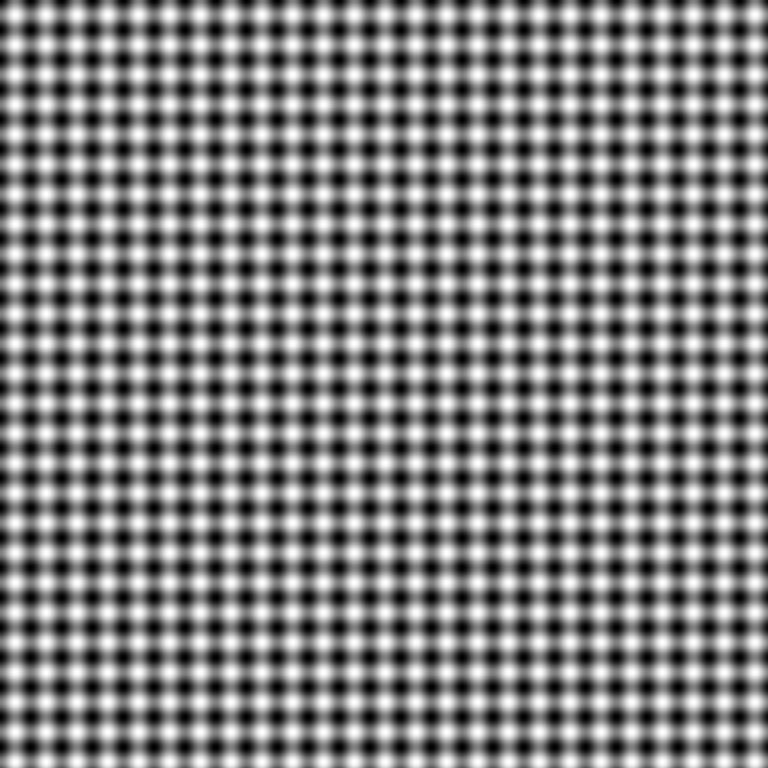
This pattern is drawn by a WebGL 2 fragment shader. Its source:

```glsl
#version 300 es
precision highp float;
// Soft grey plaid of round light and dark spots in a regular grid.
// Two cosine waves, one across and one down, are averaged; where both
// crest the spot is white, where both dip it is black, else grey.

uniform vec2 u_resolution;
out vec4 fragColor;

const float TAU = 6.2831853;
const vec2 REPEATS = vec2(24.92, 25.7);   // wave periods across and down
const vec2 PHASE = vec2(0.0, 0.0);        // offset in periods from the top left
const vec3 DARK = vec3(0.0);
const vec3 LIGHT = vec3(1.0);

// Smooth wave from 0 at whole periods to 1 halfway between them.
vec2 softWave(vec2 periods) {
    return 0.5 - 0.5 * cos(TAU * fract(periods));
}

void main() {
    vec2 uv = gl_FragCoord.xy / u_resolution;

    // Both waves start dark at the top left corner.
    vec2 fromTopLeft = vec2(uv.x, 1.0 - uv.y);
    vec2 wave = softWave(fromTopLeft * REPEATS + PHASE);

    // The average of the waves sets the tone.
    float tone = 0.5 * (wave.x + wave.y);
    fragColor = vec4(mix(DARK, LIGHT, tone), 1.0);
}
```
